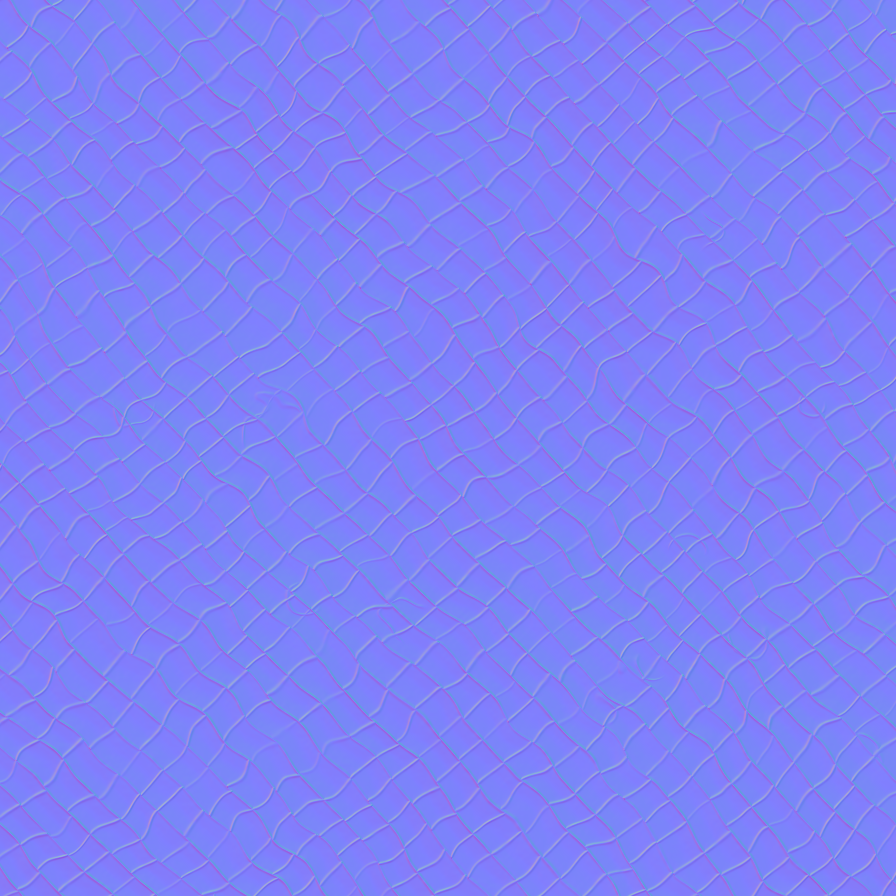
Write a Shadertoy shader that draws this texture map.

```glsl
float hash(vec2 p) {
    return fract(sin(dot(p, vec2(127.1, 311.7))) * 43758.5453);
}

float noise(vec2 p) {
    vec2 i = floor(p), f = fract(p);
    f = f * f * (3.0 - 2.0 * f);
    return mix(mix(hash(i), hash(i + vec2(1, 0)), f.x),
               mix(hash(i + vec2(0, 1)), hash(i + vec2(1, 1)), f.x), f.y);
}

// Narrow crease with a faint shoulder, d in cell units
float crease(float d) {
    return exp(-d * d / 0.0022) + 0.14 * exp(-d * d / 0.02);
}

// Curved stray wrinkles, scattered over the hide
float wrinkles(vec2 p) {
    float depth = 0.0;
    for (int i = 0; i < 12; i++) {
        vec2 seed = vec2(float(i), 4.7);
        vec2 d = p - vec2(hash(seed), hash(seed + 9.1));
        float radius = mix(0.012, 0.035, hash(seed + 3.3));
        float wobble = 0.025 * (noise(p * 45.0 + seed) - 0.5);
        float turn = 6.2832 * hash(seed + 5.9);
        float arc = smoothstep(-0.3, 0.5, dot(normalize(d + 1e-5), vec2(cos(turn), sin(turn))));
        depth = max(depth, arc * crease((length(d) + wobble - radius) * 26.0));
    }
    return depth;
}

float height(vec2 p) {
    // Diagonal lattice, bent gently along the long seams
    vec2 q = vec2(dot(p, vec2(0.73, 0.68)) * 28.5, dot(p, vec2(0.66, -0.75)) * 28.0);
    vec2 cell = q;
    cell.x += 0.8 * noise(q * 0.2 + 3.0) + 0.38 * noise(q * vec2(0.7, 0.9) + 17.0);
    cell.y += 0.8 * noise(q * 0.22 + 41.0) + 0.5 * noise(q * vec2(1.1, 0.7) + 63.0);

    // Each strip between long seams shifts its cross seams a little
    float strip = floor(cell.x);
    cell.y += 0.36 * noise(vec2(strip * 7.0, cell.y * 0.7));

    // Long seams run on, cross seams vary from cell to cell
    vec2 wall = floor(cell + 0.5);
    float longDepth = mix(0.28, 0.56, smoothstep(0.1, 0.7, noise(vec2(wall.x * 7.0, q.y * 0.6))));
    float crossDepth = mix(0.25, 0.66, smoothstep(0.0, 0.4, hash(vec2(strip, wall.y))));
    float seams = max(longDepth * crease(cell.x - wall.x),
                      crossDepth * crease(cell.y - wall.y));
    seams = max(seams, 0.35 * wrinkles(p));
    seams *= 0.8 + 0.4 * noise(p * 170.0);

    // Cushioned cells and fine grain
    float cushion = 0.24 * cos(6.2832 * cell.x);
    float grain = 0.05 * noise(p * 210.0) + 0.12 * noise(q * 1.3 + 80.0);
    return -0.00105 * (seams + cushion + grain);
}

void mainImage(out vec4 fragColor, in vec2 fragCoord) {
    vec2 p = fragCoord / iResolution.xy;

    // Surface slope by central differences, green pointing down
    vec2 e = vec2(0.0008, 0.0);
    vec2 slope = vec2(height(p - e.xy) - height(p + e.xy),
                      height(p + e.yx) - height(p - e.yx)) / (2.0 * e.x);

    // Soften the shaded side of the cross seams
    float shade = min(slope.x + slope.y, 0.0);
    slope -= 0.3 * shade;

    // Slow tilt of the whole hide
    float tilt = 0.012 + 0.05 * (noise(p * 6.0) - 0.5);
    slope += vec2(-0.9, 1.1) * tilt;

    fragColor = vec4(0.5 + 0.5 * slope, 1.0 - 0.39 * length(slope), 1.0);
}
```
